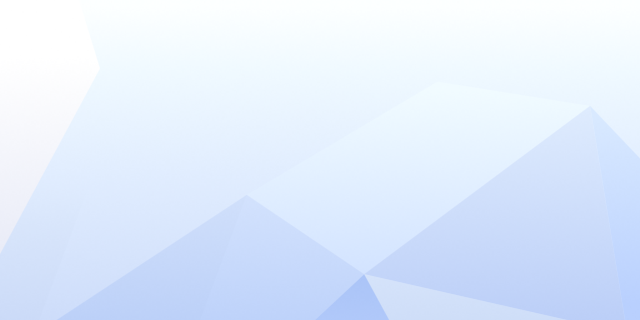
Give the GLSL for this background, as a WebGL 1 fragment shader.

```glsl
precision highp float;
// Pale low-poly background: a vertical sky gradient overlaid with large
// angular facets. Each facet is an intersection of antialiased half-planes,
// filled with its own vertical colour ramp.
uniform vec2 u_resolution;

#define SKY_TOP vec3(0.990, 1.000, 1.000)
#define SKY_HIGH vec3(0.940, 0.978, 1.000)
#define SKY_MID vec3(0.880, 0.928, 0.998)
#define SKY_LOW vec3(0.805, 0.865, 0.980)
#define FOLD_SHADE 0.008
#define GRAIN 0.004

// Coverage of the region to the left of the directed line a -> b.
float side(vec2 p, vec2 a, vec2 b) {
  vec2 d = normalize(b - a);
  vec2 q = p - a;
  float dist = d.x * q.y - d.y * q.x;
  float aa = 0.8 / u_resolution.y;
  return smoothstep(-aa, aa, dist);
}

// Linear colour ramp between two heights.
vec3 ramp(vec3 low, vec3 high, float y0, float y1, float y) {
  return mix(low, high, clamp((y - y0) / (y1 - y0), 0.0, 1.0));
}

vec3 skyColor(float y) {
  vec3 c = ramp(SKY_LOW, SKY_MID, 0.0, 0.45, y);
  c = mix(c, SKY_HIGH, clamp((y - 0.45) / 0.33, 0.0, 1.0));
  return mix(c, SKY_TOP, clamp((y - 0.78) / 0.2, 0.0, 1.0));
}

float hash(vec2 p) {
  return fract(sin(dot(p, vec2(12.99, 78.23))) * 43758.5);
}

void main() {
  // The canvas spans 2 by 1 units.
  vec2 p = gl_FragCoord.xy / u_resolution * vec2(2.0, 1.0);
  float y = p.y;

  // Shared corners and the feet of the facets.
  vec2 leftTip = vec2(0.3125, 0.786);
  vec2 leftPeak = vec2(0.771, 0.391);
  vec2 valley = vec2(1.138, 0.143);
  vec2 ridge = vec2(1.367, 0.745);
  vec2 rightPeak = vec2(1.844, 0.669);
  vec2 peakFoot = vec2(0.177, 0.0);
  vec2 darkFoot = vec2(0.984, 0.0);
  vec2 wedgeFoot = vec2(1.216, 0.0);
  vec2 paleFoot = vec2(1.771, 0.0);
  vec2 cliffFoot = vec2(1.953, 0.0);
  vec2 cliffEdge = vec2(2.0, 0.505);

  vec3 color = skyColor(y);

  // Faint fold in the lower left of the sky.
  color -= FOLD_SHADE * side(p, vec2(0.156, 0.09), vec2(0.286, 0.44))
         * (1.0 - smoothstep(0.25, 0.45, y));

  // White facet on the left edge.
  float m = side(p, vec2(0.0, 0.206), leftTip) * side(p, leftTip, vec2(0.247, 1.0));
  color = mix(color, ramp(vec3(0.915, 0.925, 0.970), vec3(1.0), 0.22, 0.82, y), m);

  // Light central facet between the two peaks.
  m = side(p, ridge, leftPeak) * side(p, rightPeak, ridge)
    * side(p, valley, rightPeak) * side(p, leftPeak, valley);
  color = mix(color, ramp(vec3(0.825, 0.890, 1.0), vec3(0.945, 0.985, 1.0), 0.14, 0.72, y), m);

  // Left mountain with a faint inner fold.
  m = side(p, leftPeak, peakFoot) * side(p, valley, leftPeak) * side(p, darkFoot, valley);
  vec3 hill = ramp(vec3(0.745, 0.825, 0.980), vec3(0.825, 0.885, 0.992), 0.0, 0.38, y);
  hill -= FOLD_SHADE * side(p, vec2(0.625, 0.0), vec2(0.771, 0.391));
  color = mix(color, hill, m);

  // Right mountain face.
  m = side(p, rightPeak, valley) * side(p, valley, paleFoot) * side(p, cliffFoot, rightPeak);
  color = mix(color, ramp(vec3(0.735, 0.810, 0.970), vec3(0.875, 0.925, 0.995), 0.0, 0.67, y), m);

  // Shaded cliff on the right edge.
  m = side(p, rightPeak, cliffFoot) * side(p, cliffEdge, rightPeak);
  color = mix(color, ramp(vec3(0.725, 0.815, 0.995), vec3(0.850, 0.915, 1.0), 0.05, 0.64, y), m);

  // Pale sliver and deep blue wedge under the valley.
  m = side(p, valley, wedgeFoot) * side(p, paleFoot, valley);
  color = mix(color, ramp(vec3(0.810, 0.870, 0.972), vec3(0.835, 0.890, 0.980), 0.0, 0.14, y), m);
  m = side(p, valley, darkFoot) * side(p, wedgeFoot, valley);
  color = mix(color, ramp(vec3(0.690, 0.785, 0.978), vec3(0.670, 0.770, 0.970), 0.0, 0.14, y), m);

  // Fine grain to hide banding.
  color += GRAIN * (hash(floor(p * 256.0)) - 0.5);
  gl_FragColor = vec4(clamp(color, 0.0, 1.0), 1.0);
}
```
